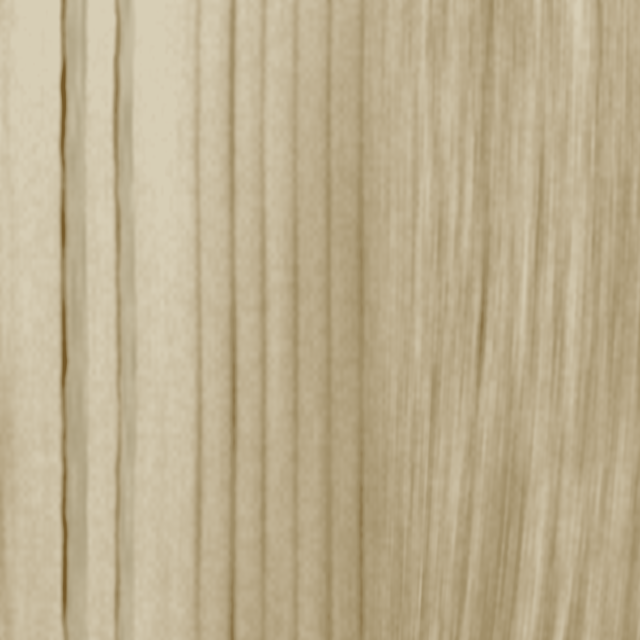
Reproduce this texture procedurally as a WebGL 1 fragment shader.

```glsl
precision highp float;
// Pale planed wood: soft upright growth rings, two dark resin veins at the left
// and fine, slightly leaning fibres at the right. Stretched value noise sets a
// single tone, which a colour ramp turns into straw, cream and brown.
uniform vec2 u_resolution;

const vec3 BROWN = vec3(0.46, 0.35, 0.16);
const vec3 TAN = vec3(0.63, 0.56, 0.41);
const vec3 STRAW = vec3(0.735, 0.675, 0.55);
const vec3 CREAM = vec3(0.83, 0.79, 0.69);
const vec3 STAIN = vec3(0.63, 0.58, 0.45);

float hash(vec2 p) {
  vec3 q = fract(vec3(p.xyx) * 0.1031);
  q += dot(q, q.yzx + 33.33);
  return fract((q.x + q.y) * q.z);
}

float noise(vec2 p) {
  vec2 cell = floor(p);
  vec2 f = fract(p);
  f = f * f * (3.0 - 2.0 * f);
  float low = mix(hash(cell), hash(cell + vec2(1.0, 0.0)), f.x);
  float high = mix(hash(cell + vec2(0.0, 1.0)), hash(cell + 1.0), f.x);
  return mix(low, high, f.y);
}

// Noise centred on zero, from -1 to 1.
float signedNoise(vec2 p) {
  return 2.0 * noise(p) - 1.0;
}

// Soft ridge at d = 0 with a separate width on each side.
float ridge(float d, float leftWidth, float rightWidth) {
  float s = d / (d < 0.0 ? leftWidth : rightWidth);
  return exp(-s * s);
}

float band(float x, float start, float end, float soft) {
  return smoothstep(start - soft, start + soft, x)
       * (1.0 - smoothstep(end - soft, end + soft, x));
}

// Bend the fibres: a gentle sway everywhere, a lean low on the right.
float grainCoord(vec2 p) {
  float sway = 0.003 * signedNoise(vec2(p.x * 4.0, p.y * 2.5));
  float lean = 0.055 * (1.0 - p.y) * (1.0 - p.y) * smoothstep(0.55, 0.72, p.x);
  return p.x + sway + lean;
}

// Evenly spaced rings, fading in and out along their length.
float growthRings(float x, float y) {
  float sum = 0.0;
  for (int i = 0; i < 6; i++) {
    float k = float(i);
    float centre = 0.31 + 0.051 * k + 0.012 * (hash(vec2(k, 7.0)) - 0.5);
    float strength = (i == 1 ? 0.85 : 0.48) * (0.7 + 0.6 * noise(vec2(k * 9.0, y * 5.0)));
    float d = x - centre;
    sum += strength * (0.75 * ridge(d, 0.006, 0.005) + 0.25 * ridge(d, 0.022, 0.009));
  }
  return sum;
}

// Long broken dark lines among the right-hand fibres.
float fibreLines(float x, float y) {
  float sum = 0.0;
  for (int i = 0; i < 4; i++) {
    float k = float(i);
    float centre = 0.69 + 0.083 * k + 0.02 * (hash(vec2(k, 3.0)) - 0.5);
    float fade = smoothstep(0.1, 0.8, noise(vec2(k * 5.0 + 2.0, y * 6.0)));
    sum += fade * ridge(x - centre, 0.004, 0.007);
  }
  return sum;
}

// x: brown vein strength, y: dull stain beside it.
vec2 resinVeins(float x, float y) {
  vec2 sum = vec2(0.0);
  for (int i = 0; i < 2; i++) {
    float k = float(i);
    float d = x - 0.101 - 0.084 * k + 0.0015 * signedNoise(vec2(k * 8.0, y * 30.0));
    float strength = mix(1.1, 0.75, k) * (0.6 + 0.6 * noise(vec2(k * 11.0, y * 14.0)));
    strength *= 0.85 + 0.3 * smoothstep(0.3, 1.0, y);
    sum.x += strength * ridge(d, 0.005, 0.006);
    float stain = band(d, 0.004, mix(0.036, 0.026, k), 0.005);
    sum.y += stain * (0.4 + 0.6 * noise(vec2(x * 120.0, y * 16.0)));
  }
  return sum;
}

vec3 woodRamp(float tone) {
  vec3 c = mix(BROWN, TAN, smoothstep(-0.8, 0.0, tone));
  c = mix(c, STRAW, clamp(tone * 2.0, 0.0, 1.0));
  return mix(c, CREAM, clamp(tone * 2.0 - 1.0, 0.0, 1.15));
}

void main() {
  vec2 p = gl_FragCoord.xy / u_resolution;
  float x = grainCoord(p);
  float fibrous = smoothstep(0.54, 0.7, p.x);

  // Broad light: cream at the left, duller to the right and below.
  float tone = mix(0.89, 0.42, smoothstep(0.22, 0.6, p.x)) + 0.28 * (p.y - 0.5);
  tone += 0.09 * signedNoise(vec2(x * 9.0, p.y * 1.8));

  // Streaks, from wide to hair-thin, stronger among the fibres.
  tone += mix(0.09, 0.19, fibrous) * signedNoise(vec2(x * 42.0, p.y * 1.7));
  tone += mix(0.06, 0.25, fibrous) * signedNoise(vec2(x * 95.0 + 20.0, p.y * 4.0));
  tone += mix(0.03, 0.17, fibrous) * signedNoise(vec2(x * 190.0 + 50.0, p.y * 13.0));

  // Dark features.
  vec2 vein = resinVeins(x, p.y);
  tone -= growthRings(x, p.y) + 0.45 * fibreLines(x, p.y) + 1.5 * vein.x;
  tone -= 0.45 * (1.0 - smoothstep(0.0, 0.035, p.x)) * noise(vec2(x * 80.0, p.y * 6.0));

  // Soft mottling of the surface.
  tone += 0.08 * signedNoise(p * vec2(150.0, 110.0)) + 0.05 * signedNoise(p * 60.0 + 9.0);

  vec3 colour = mix(woodRamp(tone), STAIN, 0.7 * vein.y * (1.0 - clamp(vein.x, 0.0, 1.0)));
  gl_FragColor = vec4(colour, 1.0);
}
```
